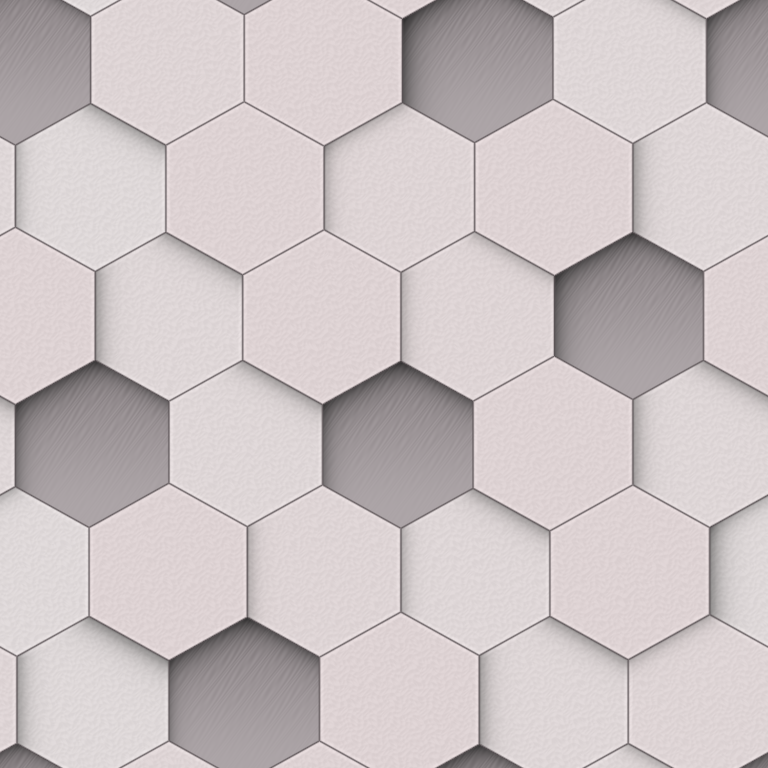
A WebGL 1 fragment shader for this pattern:

```glsl
precision highp float;
// Wall of padded pale leather hexagons at mixed heights, with sunken brushed metal ones.

uniform vec2 u_resolution;

const float COLUMNS = 5.0;
const float ROWS = 6.0;
const float ROW_STEP = 0.8660254;            // row spacing when tiles are one unit apart
const vec2 FIRST_TILE = vec2(0.02, 0.078);   // centre of the top left tile, from the top
const float SWELL = 0.02;                    // how much taller tiles outgrow lower ones
const float SEAM_WIDTH = 0.005;
const float GRAIN_SCALE = 30.0;
const float GRAIN_DEPTH = 0.045;
const vec3 LEATHER_COOL = vec3(0.872, 0.848, 0.850);
const vec3 LEATHER_WARM = vec3(0.868, 0.824, 0.828);
const vec3 METAL_TOP = vec3(0.575, 0.545, 0.555);
const vec3 METAL_BOTTOM = vec3(0.675, 0.645, 0.655);
const vec3 SEAM_COLOR = vec3(0.36, 0.33, 0.34);
const vec3 SHADOW_TINT = vec3(0.97, 1.0, 0.98);

float wrapIndex(float n, float period) {
  return floor(mod(n + 0.5, period));
}

vec2 hash2(vec2 p) {
  vec3 q = fract(vec3(p.xyx) * vec3(0.1031, 0.1030, 0.0973));
  q += dot(q, q.yzx + 33.33);
  return fract((q.xx + q.yz) * q.zy);
}

// Distance to the nearest scattered point
float cellular(vec2 p) {
  vec2 cell = floor(p);
  float nearest = 2.0;
  for (int j = -1; j <= 1; j++) {
    for (int i = -1; i <= 1; i++) {
      vec2 c = cell + vec2(float(i), float(j));
      vec2 d = c + hash2(c) - p;
      nearest = min(nearest, dot(d, d));
    }
  }
  return sqrt(nearest);
}

// Height of the tile at a lattice centre: 0 is metal, 1 to 4 are leather
float tileHeight(vec2 center) {
  float n = floor(center.y / ROW_STEP + 0.5);
  float row = wrapIndex(n, ROWS);
  float col = wrapIndex(floor(center.x - 0.5 * wrapIndex(n, 2.0) + 0.5), COLUMNS);
  float third = wrapIndex(row, 3.0);
  bool upper = row < 2.5;

  bool metal = (third == 0.0 && (col == 0.0 || col == (upper ? 3.0 : 2.0)))
            || (third == 2.0 && col == 6.0 - row);
  bool tall = upper ? (wrapIndex(col + row, 2.0) == 0.0 && col < 4.0)
                    : wrapIndex(col - row, 3.0) == 0.0;
  float middleCol = upper ? row + 1.0 : 2.0 * row - 6.0;

  if (metal) return 0.0;
  if (tall) return 4.0;
  if (col == middleCol) return 3.0;
  return col == 0.0 ? 1.0 : 2.0;
}

// Squared distance to a tile centre, less the swelling of that tile
float power(vec2 p, vec2 center, float height) {
  vec2 d = p - center;
  return dot(d, d) - SWELL * max(height, 2.0);
}

vec2 findTile(vec2 p) {
  vec2 best = p;
  float least = 9.0;
  for (int j = -1; j <= 1; j++) {
    float row = floor(p.y / ROW_STEP + 0.5) + float(j);
    float shift = 0.5 * wrapIndex(row, 2.0);
    for (int i = -1; i <= 1; i++) {
      vec2 c = vec2(floor(p.x - shift + 0.5) + float(i) + shift, row * ROW_STEP);
      float d = power(p, c, tileHeight(c));
      if (d < least) { least = d; best = c; }
    }
  }
  return best;
}

vec3 leather(vec2 p, float height) {
  vec2 g = p * GRAIN_SCALE + 0.35 * sin(p.yx * 47.0);
  float relief = cellular(g + vec2(0.22, 0.28)) - cellular(g);
  return mix(LEATHER_COOL, LEATHER_WARM, (height - 1.0) / 3.0) + GRAIN_DEPTH * relief;
}

vec3 metal(vec2 p, vec2 local) {
  float across = dot(p, vec2(0.83, 0.55));
  float along = dot(p, vec2(0.55, -0.83));
  float scratches = sin(across * 170.0 + 2.0 * sin(along * 7.0 + across * 31.0))
                  + sin(across * 270.0 + 3.0 * sin(along * 11.0 - across * 53.0));
  float down = smoothstep(-0.5, 0.5, local.y);
  return mix(METAL_TOP, METAL_BOTTOM, down) + 0.016 * scratches * (1.0 - 0.85 * down);
}

void main() {
  vec2 uv = gl_FragCoord.xy / u_resolution.y;
  vec2 p = (vec2(uv.x, 1.0 - uv.y) - FIRST_TILE) * vec2(COLUMNS, ROWS * ROW_STEP);
  float pixel = COLUMNS / u_resolution.y;

  vec2 center = findTile(p);
  float height = tileHeight(center);
  float own = power(p, center, height);

  // Nearest edge, and shadows from higher tiles on the left and above
  float edge = 1.0;
  float light = 1.0;
  for (int i = 0; i < 6; i++) {
    float angle = float(i) * 1.0471976;
    vec2 side = vec2(cos(angle), sin(angle));
    float otherHeight = tileHeight(center + side);
    float d = max(0.5 * (power(p, center + side, otherHeight) - own), 0.0);
    edge = min(edge, d);
    float drop = otherHeight - height;
    if (i >= 3 && drop > 0.0) {
      light *= 1.0 - (0.22 + 0.07 * drop) * exp(-d / (0.03 + 0.012 * drop));
    }
  }

  vec3 color = height < 0.5 ? metal(p, p - center) : leather(p, height);
  color *= mix(SHADOW_TINT, vec3(1.0), light) * light;

  // Soft rim on the leather, then the dark seam
  float rim = smoothstep(0.004, 0.016, edge) * (1.0 - smoothstep(0.016, 0.035, edge));
  color += 0.035 * rim * step(0.5, height) * light;
  float seam = 1.0 - smoothstep(SEAM_WIDTH - pixel, SEAM_WIDTH + pixel, edge);
  color = mix(color, SEAM_COLOR, 0.85 * seam);

  gl_FragColor = vec4(color, 1.0);
}
```
